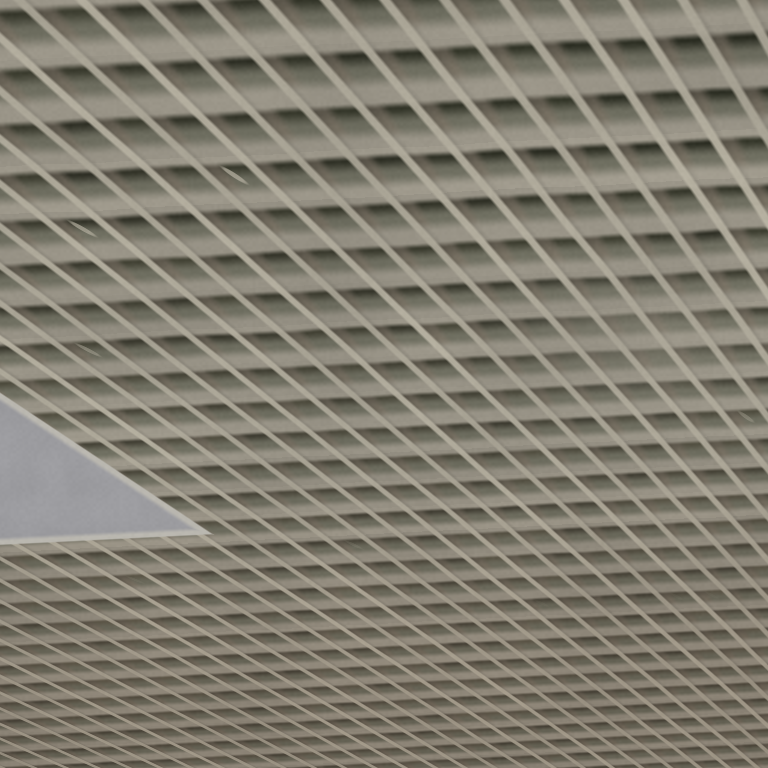
Give the GLSL for this pattern, as a Shadertoy shader.

```glsl
// An open-cell ceiling grid seen obliquely, with a flat panel cut in at the left.
// Canvas points are projected to grid coordinates, then each cell is shaded from
// its broad cross slat, thin rib, side wall and shadowed recess.

const float HORIZON = 0.927;        // distance of the vanishing line below the canvas
const float TILT = 0.05;            // rise of the cross slats to the right
const float TILT_PIVOT = 0.39;
const float VANISH_X = 2.005;       // where the ribs converge
const float RIB_DENSITY = 25.52;
const float SLAT_DENSITY = 46.45;
const float RIB_PHASE = 0.03;
const float SLAT_PHASE = 0.87;
const float RIB_HALF = 0.095;       // rib half width, in cells
const float WALL_EDGE = 0.40;       // right edge of the visible side wall, in cells
const float PANEL_RIB = -35.65;     // panel limits in grid coordinates
const float PANEL_SLAT = 37.55;
const float LIP_WIDTH = 0.007;
const float FLECK_RATE = 0.012;

const vec3 RIB_COLOR = vec3(0.69, 0.67, 0.61);
const vec3 SLAT_COLOR = vec3(0.60, 0.58, 0.53);
const vec3 WALL_COLOR = vec3(0.44, 0.41, 0.36);
const vec3 RECESS_COLOR = vec3(0.43, 0.43, 0.375);
const vec3 NEAR_SHADOW = vec3(0.15, 0.16, 0.115);
const vec3 FAR_SHADOW = vec3(0.33, 0.31, 0.26);
const vec3 FAR_TINT = vec3(0.91, 0.885, 0.87);
const vec3 PANEL_COLOR = vec3(0.61, 0.61, 0.625);
const vec3 LIP_COLOR = vec3(0.73, 0.72, 0.69);

float hash(vec2 p) {
    return fract(sin(dot(p, vec2(127.1, 311.7))) * 43758.5453);
}

float noise(vec2 p) {
    vec2 i = floor(p), f = fract(p);
    f = f * f * (3.0 - 2.0 * f);
    return mix(mix(hash(i), hash(i + vec2(1, 0)), f.x),
               mix(hash(i + vec2(0, 1)), hash(i + vec2(1, 1)), f.x), f.y);
}

// Color of one cell; cell.x runs from rib to rib, cell.y down from slat to slat.
vec3 shadeCell(vec2 cell, vec2 id, float near, float haze, vec2 blur) {
    float variation = hash(id) - 0.5;

    // Recess: darkest under the slat, lighter towards the next one
    vec3 shadow = mix(FAR_SHADOW, NEAR_SHADOW, near) * (1.0 + 0.35 * variation);
    shadow = mix(shadow, RECESS_COLOR, 0.6 * haze);
    vec3 recess = mix(shadow, RECESS_COLOR, smoothstep(0.17, 0.53, cell.y));

    // Side wall beside the left rib
    float wallEdge = WALL_EDGE + 0.08 * variation - 0.2 * (cell.y - 0.3);
    float wall = 1.0 - smoothstep(wallEdge - 0.14, wallEdge + 0.1, cell.x);
    vec3 wallColor = WALL_COLOR * mix(0.86, 1.08, smoothstep(0.15, 0.6, cell.y));
    vec3 color = mix(recess, wallColor, 0.85 * wall);

    // Cross slat: soft upper face, firmer lower edge
    float lower = 1.0 - smoothstep(0.13 - blur.y, 0.20 + blur.y, cell.y);
    float upper = smoothstep(0.56, 0.87, cell.y);
    float slatTone = 0.97 + 0.07 * hash(vec2(id.y, 7.0));
    color = mix(color, SLAT_COLOR * slatTone, max(lower, upper));

    // Pale chips hanging in a few cells
    vec2 chip = vec2((cell.x - 0.5) * 12.0 - (cell.y - 0.4) * 4.0, (cell.y - 0.4) * 4.5);
    float hasChip = step(1.0 - FLECK_RATE, hash(id + 31.0)) * near;
    color = mix(color, RIB_COLOR, hasChip * (1.0 - smoothstep(0.6, 1.1, length(chip))));

    // Thin rib with a dim line along its right side
    float ribDistance = min(cell.x, 1.0 - cell.x);
    float edgeShade = smoothstep(0.25, 0.1, cell.x);
    color *= 1.0 - 0.08 * edgeShade;
    float rib = 1.0 - smoothstep(RIB_HALF - blur.x, RIB_HALF + blur.x, ribDistance);
    float ribTone = 0.97 + 0.06 * hash(vec2(floor(id.x + cell.x + 0.5), 3.0));
    return mix(color, RIB_COLOR * ribTone, 0.94 * rib);
}

void mainImage(out vec4 fragColor, in vec2 fragCoord) {
    vec2 p = fragCoord / iResolution.y;
    float pixel = 1.0 / iResolution.y;

    // Perspective projection to rib and slat numbers
    float depth = p.y + HORIZON - TILT * (p.x - TILT_PIVOT);
    vec2 grid = vec2(RIB_DENSITY * (p.x - VANISH_X) / depth, SLAT_DENSITY / depth);
    vec2 cellSize = vec2(depth / RIB_DENSITY, depth * depth / SLAT_DENSITY);
    vec2 wobble = 0.04 * vec2(noise(grid * 0.7), noise(grid * 0.9 + 40.0)) - 0.02;
    vec2 q = grid - vec2(RIB_PHASE, SLAT_PHASE) + wobble;
    vec2 blur = max(vec2(0.045), pixel / cellSize);

    float near = smoothstep(1.0, 1.85, depth) * mix(0.8, 1.0, smoothstep(0.0, 0.8, p.x));
    vec2 hazeOffset = (p - vec2(0.82, 0.56)) / vec2(0.12, 0.07);
    float haze = exp(-dot(hazeOffset, hazeOffset));
    vec3 color = shadeCell(fract(q), floor(q), near, haze, blur);

    // Distance dimming, a pale hazy patch and broad tonal wear
    color *= mix(FAR_TINT, vec3(1.0), smoothstep(0.95, 1.4, depth));
    color = mix(color, SLAT_COLOR, 0.3 * haze);
    color *= 0.97 + 0.06 * noise(p * 9.0);

    // Flat panel with a pale lip
    vec2 edge = (grid - vec2(PANEL_RIB, PANEL_SLAT)) * cellSize;
    float panelDistance = max(edge.x * 0.58, edge.y);
    float panel = 1.0 - smoothstep(-pixel, pixel, panelDistance);
    float lip = smoothstep(-LIP_WIDTH - 0.004, -LIP_WIDTH + 0.003, panelDistance);
    vec3 panelColor = PANEL_COLOR * (0.98 + 0.04 * noise(p * 30.0));
    color = mix(color, mix(panelColor, LIP_COLOR, lip), panel);

    // Fine grain
    color += 0.018 * (noise(p * 260.0) - 0.5);
    fragColor = vec4(color, 1.0);
}
```
